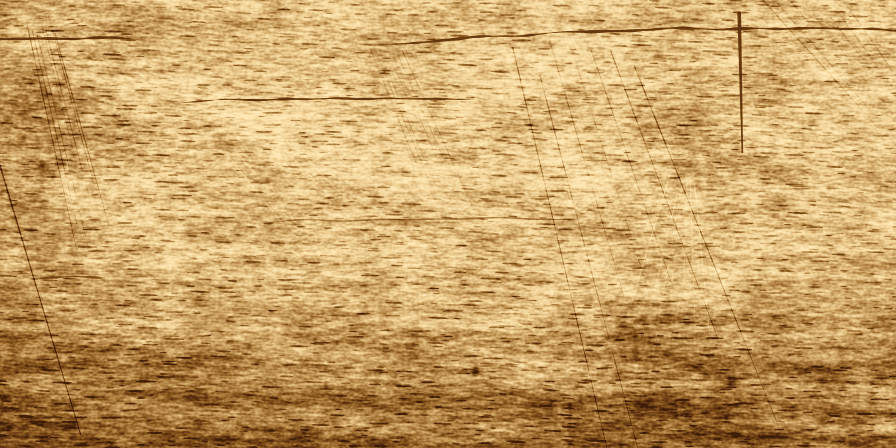
Write a WebGL 1 fragment shader that draws this texture.

```glsl
precision highp float;
// Weathered, scratched plank of pale beech wood. Stretched gradient noise makes
// the fibres, a jittered grid of tapered dashes the pores; cracks, fans of
// scratches and stains shift one tone value, which a colour ramp then tints.
uniform vec2 u_resolution;

// Colour ramp, dark to light
const vec3 SHADOW = vec3(0.24, 0.11, 0.03);
const vec3 UMBER = vec3(0.40, 0.22, 0.07);
const vec3 BROWN = vec3(0.52, 0.33, 0.11);
const vec3 OCHRE = vec3(0.65, 0.46, 0.22);
const vec3 TAN = vec3(0.76, 0.59, 0.34);
const vec3 HONEY = vec3(0.86, 0.71, 0.47);
const vec3 CREAM = vec3(0.94, 0.82, 0.59);
const vec3 GLOSS = vec3(1.00, 0.91, 0.71);

// Tone and grain
const float TONE_TOP = 0.94;
const float TONE_BOTTOM = 0.30;
const float FIBRE_CONTRAST = 0.42;
const float GRIT_CONTRAST = 0.28;
const float BLOTCH_CONTRAST = 0.30;
const float GRAIN_TILT = 0.025;
const vec2 PORE_CELL = vec2(0.066, 0.015);
const float PORE_SHARE = 0.55;
const float PORE_DEPTH = 0.65;
const float SCRATCH_WIDTH = 0.0014;

float hash(vec2 p) {
  vec3 q = fract(p.xyx * 0.1031);
  q += dot(q, q.yzx + 33.33);
  return fract((q.x + q.y) * q.z);
}

float cornerSlope(vec2 cell, vec2 offset) {
  float angle = 6.2832 * hash(cell);
  return dot(vec2(cos(angle), sin(angle)), offset);
}

// Gradient noise, roughly -0.7 to 0.7
float noise(vec2 p) {
  vec2 i = floor(p), f = p - i;
  vec2 u = f * f * f * (f * (f * 6.0 - 15.0) + 10.0);
  vec2 e = vec2(1.0, 0.0);
  return mix(mix(cornerSlope(i, f), cornerSlope(i + e, f - e), u.x),
             mix(cornerSlope(i + e.yx, f - e.yx), cornerSlope(i + 1.0, f - 1.0), u.x), u.y);
}

// Antialiased cover of a line with the given half width
float cover(float dist, float halfWidth) {
  return clamp((halfWidth - dist) * u_resolution.y + 0.5, 0.0, 1.0)
       * smoothstep(0.0, 0.0008, halfWidth);
}

// Straight mark that narrows towards its end b
float stroke(vec2 p, vec2 a, vec2 b, float halfWidth) {
  vec2 ab = b - a;
  float t = clamp(dot(p - a, ab) / dot(ab, ab), 0.0, 1.0);
  return cover(length(p - a - ab * t), halfWidth * (1.0 - 0.6 * t));
}

// Short tapered pores along the grain, one per cell
float pores(vec2 p, float seed) {
  vec2 q = p / PORE_CELL + seed;
  q.x += 7.0 * hash(vec2(floor(q.y), seed));
  vec2 id = floor(q) + seed * 17.0;
  float size = hash(id + 3.1);
  vec2 d = (fract(q) - 0.5) * PORE_CELL;
  d -= (vec2(hash(id + 5.7), hash(id + 9.2)) - 0.5) * vec2(0.016, 0.008);
  float halfLength = mix(0.008, 0.024, size * size);
  float taper = sqrt(max(0.0, 1.0 - d.x * d.x / (halfLength * halfLength)));
  return step(hash(id), PORE_SHARE) * mix(0.35, 1.0, hash(id + 1.3))
       * cover(abs(d.y), taper * mix(0.0012, 0.0023, size));
}

// Long split along the grain; span holds its first and last x
float crack(vec2 p, vec2 span, float y, float bend, float halfWidth) {
  float t = (p.x - span.x) / (span.y - span.x);
  float taper = smoothstep(0.0, 0.15, t) * smoothstep(1.0, 0.85, t);
  float line = y - bend * (t - 0.65) * (t - 0.65) + 0.006 * noise(vec2(p.x * 9.0, y * 50.0));
  float rough = 0.75 + 0.9 * noise(vec2(p.x * 24.0, y * 70.0));
  return cover(abs(p.y - line), halfWidth * taper * rough);
}

// Side by side scratches running down; slopes are dx per drop at both sides
float scratchFan(vec2 p, vec2 start, float spread, vec2 slopes, float drop) {
  float sum = 0.0;
  for (int i = 0; i < 7; i++) {
    float k = float(i) / 6.0;
    float r = hash(vec2(float(i) * 3.7, start.x * 91.0));
    vec2 a = start + vec2(spread * (k + 0.12 * (r - 0.5)), -0.12 * r * drop);
    float fall = drop * mix(0.45, 1.0, max(abs(2.0 * k - 1.0), r) * (1.0 - 0.25 * k));
    vec2 b = a + fall * vec2(mix(slopes.x, slopes.y, k), -1.0);
    sum = max(sum, stroke(p, a, b, SCRATCH_WIDTH) * mix(0.4, 1.0, abs(2.0 * k - 1.0)));
  }
  return sum * clamp(0.75 + 1.1 * noise(p * vec2(9.0, 28.0)), 0.15, 1.0);
}

float stain(vec2 p, vec2 centre, vec2 radius) {
  vec2 d = (p - centre) / radius;
  return exp(-dot(d, d)) * clamp(0.7 + 1.6 * noise(p * 38.0), 0.0, 1.4);
}

void main() {
  vec2 p = gl_FragCoord.xy / u_resolution.y;
  vec2 g = p + vec2(0.0, GRAIN_TILT * p.x + 0.012 * noise(p * vec2(2.0, 4.0)));

  // Broad shading: dark banded foot and worn left edge
  float foot = 1.0 - smoothstep(-0.05, 0.5, p.y);
  float tone = mix(TONE_TOP, TONE_BOTTOM, foot);
  tone -= 0.26 * exp(-p.x * 5.0) + 0.10 * smoothstep(1.6, 2.1, p.x);
  tone += foot * 0.55 * noise(g * vec2(1.3, 19.0));
  tone += BLOTCH_CONTRAST * (noise(g * vec2(2.2, 7.0) + 4.0) + 0.7 * noise(p * vec2(9.0, 13.0)));

  // Fibres and grit
  tone += FIBRE_CONTRAST * (0.7 * noise(g * vec2(5.0, 38.0)) + noise(g * vec2(17.0, 83.0))
        + noise(g * vec2(46.0, 171.0)));
  tone += GRIT_CONTRAST * noise(p * vec2(123.0, 187.0));
  tone -= PORE_DEPTH * max(pores(g, 1.37), pores(g, 4.81));

  // Stains and pits
  tone -= 0.45 * stain(p, vec2(1.41, 0.27), vec2(0.06, 0.08));
  tone -= 0.28 * (stain(p, vec2(1.56, 0.62), vec2(0.10, 0.07)) + stain(p, vec2(0.10, 0.68), vec2(0.13, 0.2)));
  tone -= 0.9 * (stain(p, vec2(1.625, 0.15), vec2(0.018, 0.012)) + stain(p, vec2(1.06, 0.17), vec2(0.009)));

  // Pale scuffs, then dark scratches
  tone += 0.22 * scratchFan(p, vec2(0.50, 0.68), 0.16, vec2(0.8, 1.0), 0.24);
  tone += 0.25 * scratchFan(p, vec2(1.50, 0.62), 0.05, vec2(-0.3, 0.1), 0.45);
  tone -= 0.62 * scratchFan(p, vec2(1.15, 0.93), 0.26, vec2(0.235, 0.40), 0.93);
  tone -= 0.50 * scratchFan(p, vec2(0.06, 0.98), 0.06, vec2(0.22, 0.28), 0.50);
  tone -= 0.35 * scratchFan(p, vec2(1.70, 1.02), 0.18, vec2(0.9, 0.7), 0.30);
  tone -= 0.28 * scratchFan(p, vec2(0.83, 0.90), 0.07, vec2(0.40, 0.45), 0.40);
  tone -= 0.60 * stroke(p, vec2(0.0, 0.63), vec2(0.18, 0.03), 0.0018);

  // Cracks and the upright split
  float split = max(crack(p, vec2(0.80, 2.15), 0.937, 0.10, 0.0034), crack(p, vec2(-0.1, 0.32), 0.915, 0.02, 0.0038));
  split = max(split, crack(p, vec2(0.38, 1.08), 0.780, 0.02, 0.0028));
  split = max(split, 0.6 * crack(p, vec2(0.55, 1.32), 0.512, 0.02, 0.0022));
  split = max(split, 0.8 * crack(p, vec2(0.08, 0.24), 0.380, 0.0, 0.0026));
  split = max(split, stroke(p, vec2(1.65, 0.97), vec2(1.657, 0.66), 0.0042));
  tone = mix(tone, min(tone, -0.1), 0.9 * split);

  // Tint the tone
  float s = tone * 5.0;
  vec3 colour = mix(SHADOW, UMBER, clamp(s + 1.0, 0.0, 1.0));
  colour = mix(colour, BROWN, clamp(s, 0.0, 1.0));
  colour = mix(colour, OCHRE, clamp(s - 1.0, 0.0, 1.0));
  colour = mix(colour, TAN, clamp(s - 2.0, 0.0, 1.0));
  colour = mix(colour, HONEY, clamp(s - 3.0, 0.0, 1.0));
  colour = mix(colour, CREAM, clamp(s - 4.0, 0.0, 1.0));
  colour = mix(colour, GLOSS, clamp((s - 5.0) * 0.6, 0.0, 1.0));
  gl_FragColor = vec4(colour, 1.0);
}
```
